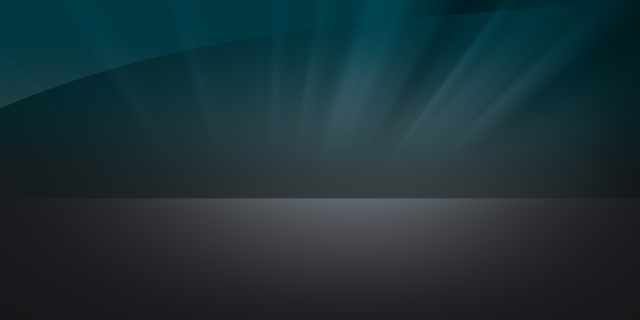
This background is drawn by a Shadertoy shader. Its source:

```glsl
// A dim stage: a teal wall with a fan of light rays above a grey floor.
// Broad glows come from gaussians, rays from the slope about one focus,
// and a cubic curve parts the lighter upper sheet from the wall below.

const float HORIZON = 0.38;
const float WALL_GLOW_X = 1.22;
const float FLOOR_GLOW_X = 1.12;
const vec2 RAY_FOCUS = vec2(0.833, -0.02);
const float STREAK_AMOUNT = 0.12;
const float RAY_SHARPNESS = 0.35;

const vec3 WALL_TOP = vec3(0.00, 0.21, 0.25);
const vec3 WALL_MID = vec3(0.195, 0.295, 0.325);
const vec3 WALL_LOW = vec3(0.21, 0.245, 0.25);
const vec3 SIDE_TOP = vec3(0.00, 0.135, 0.16);
const vec3 SIDE_LOW = vec3(0.075, 0.095, 0.105);
const vec3 SHEET_TOP = vec3(0.00, 0.22, 0.26);
const vec3 SHEET_LOW = vec3(0.11, 0.235, 0.255);
const vec3 SHEET_DARK = vec3(0.00, 0.14, 0.17);
const vec3 RAY_LOW = vec3(0.09, 0.11, 0.115);
const vec3 RAY_TOP = vec3(0.01, 0.12, 0.14);
const vec3 FLOOR_DARK = vec3(0.085, 0.088, 0.098);
const vec3 FLOOR_LIT = vec3(0.345, 0.35, 0.37);
const vec3 FLOOR_EDGE = vec3(0.04, 0.06, 0.08);

// Ray slope, width and strength; negative strength casts shade
const int RAY_COUNT = 11;
const vec3 RAYS[RAY_COUNT] = vec3[](
    vec3(-0.60, 0.08, 0.20), vec3(-0.28, 0.06, 0.18),
    vec3(0.03, 0.04, 0.25), vec3(0.17, 0.04, 0.30),
    vec3(0.33, 0.10, 0.70), vec3(0.41, 0.05, 0.25),
    vec3(0.59, 0.09, -0.45), vec3(0.74, 0.04, 0.55),
    vec3(0.85, 0.14, 0.40), vec3(1.04, 0.07, 0.45),
    vec3(1.20, 0.16, -0.40));

float gaussian(float x, float width) {
    float t = x / width;
    return exp(-t * t);
}

float gradientAt(float cell) {
    return fract(sin(cell * 127.1) * 4375.85) * 2.0 - 1.0;
}

float gradientNoise(float x) {
    float cell = floor(x);
    float f = x - cell;
    float blend = f * f * f * (f * (f * 6.0 - 15.0) + 10.0);
    return mix(gradientAt(cell) * f, gradientAt(cell + 1.0) * (f - 1.0), blend);
}

// Height of the sweeping edge across the wall
float sheetEdge(float x) {
    return 0.661 + x * (0.426 + x * (-0.2237 + x * 0.0488));
}

// Light fan; each ray has a crisp left flank and a soft right one
float rayLight(vec2 p) {
    vec2 d = p - RAY_FOCUS;
    float slope = d.x / max(d.y, 0.1);
    float light = STREAK_AMOUNT * (gradientNoise(slope * 17.0)
                + gradientNoise(slope * 39.0 + 8.0));
    for (int i = 0; i < RAY_COUNT; i++) {
        float offset = slope - RAYS[i].x;
        float width = RAYS[i].y * (offset < 0.0 ? RAY_SHARPNESS : 1.0);
        light += RAYS[i].z * gaussian(offset, width);
    }
    float fade = smoothstep(0.45, 0.76, p.y) * mix(1.0, 0.6, smoothstep(0.75, 1.0, p.y));
    return light * fade * (1.0 - 0.6 * smoothstep(1.5, 2.0, p.x));
}

vec3 wallColor(vec2 p, float pixel) {
    // Vertical tints blended outward into the dark sides
    vec3 center = mix(WALL_LOW, WALL_MID, smoothstep(HORIZON, 0.60, p.y));
    center = mix(center, WALL_TOP, smoothstep(0.58, 0.94, p.y));
    vec3 side = mix(SIDE_LOW, SIDE_TOP, smoothstep(HORIZON, 0.75, p.y));
    float dx = p.x - WALL_GLOW_X;
    vec3 color = mix(side, center, gaussian(dx, dx < 0.0 ? 0.74 : 0.56));
    color *= 1.0 - 0.2 * smoothstep(1.75, 2.0, p.x);

    // Upper sheet, light on the left and dark past the center
    vec3 sheet = mix(SHEET_LOW, SHEET_TOP, smoothstep(0.66, 0.90, p.y));
    sheet = mix(sheet, SHEET_DARK, smoothstep(1.15, 1.50, p.x));
    float edge = sheetEdge(p.x);
    color = mix(color, sheet, smoothstep(-pixel, pixel, p.y - edge));

    // Rays turn more teal toward the top
    vec3 tint = mix(RAY_LOW, RAY_TOP, smoothstep(0.70, 0.95, p.y));
    return color + tint * rayLight(p);
}

vec3 floorColor(vec2 p) {
    float depth = (HORIZON - p.y) / HORIZON;
    float dx = p.x - FLOOR_GLOW_X;
    float spread = gaussian(dx, dx < 0.0 ? 0.68 : 0.57);
    float fall = 1.0 - 0.88 * smoothstep(-0.1, 1.1, depth);
    vec3 color = mix(FLOOR_DARK, FLOOR_LIT, spread * fall);
    return color + FLOOR_EDGE * exp(-depth * 9.0) * gaussian(dx, 0.60);
}

void mainImage(out vec4 fragColor, in vec2 fragCoord) {
    // Canvas spans 2 by 1 units
    vec2 p = fragCoord / iResolution.xy * vec2(2.0, 1.0);
    float pixel = 0.6 / iResolution.y;
    float aboveFloor = smoothstep(-pixel, pixel, p.y - HORIZON);
    vec3 color = mix(floorColor(p), wallColor(p, pixel), aboveFloor);
    fragColor = vec4(clamp(color, 0.0, 1.0), 1.0);
}
```
